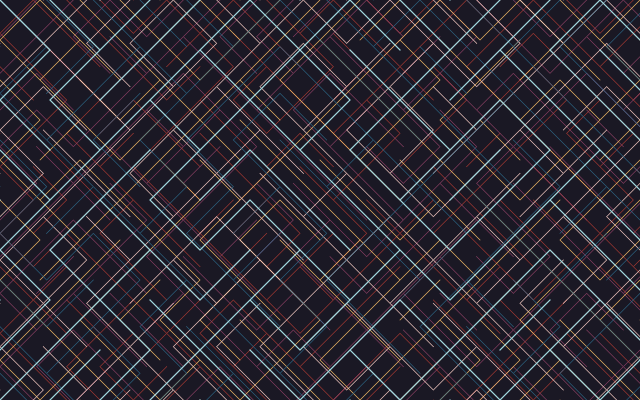
Give the GLSL for this pattern, as a Shadertoy shader.

```glsl
#define BACKGROUND vec3(0.102, 0.094, 0.141)
#define LAYERS 6
#define SMALLEST_CELL (1.0 / 12.0)
#define CELL_GROWTH (1.0 / 120.0)
#define FALLING_SHARE 0.56
#define THIN_LINE 0.0014
#define MEDIUM_LINE 0.0017
#define BOLD_LINE 0.0030

const vec3 LINE_COLORS[LAYERS] = vec3[LAYERS](
    vec3(0.74, 0.24, 0.20),   // red
    vec3(0.60, 0.27, 0.42),   // plum
    vec3(0.96, 0.74, 0.40),   // amber
    vec3(0.97, 0.80, 0.77),   // cream
    vec3(0.18, 0.44, 0.57),   // blue
    vec3(0.64, 0.86, 0.88));  // pale cyan

const float LINE_WIDTHS[LAYERS] = float[LAYERS](
    THIN_LINE, THIN_LINE, MEDIUM_LINE, MEDIUM_LINE, THIN_LINE, BOLD_LINE);

float hash(vec3 p)
{
    p = fract(p * vec3(0.1031, 0.1030, 0.0973));
    p += dot(p, p.yzx + 33.33);
    return fract((p.x + p.y) * p.z);
}

float segmentDistance(vec2 p, vec2 a, vec2 b)
{
    vec2 ab = b - a;
    return length(p - a - ab * clamp(dot(p - a, ab) / dot(ab, ab), 0.0, 1.0));
}

// Distance to a maze with one random diagonal per unit cell.
float mazeDistance(vec2 p, float seed)
{
    vec2 firstCell = floor(p - 0.5);
    float nearest = 1.0;

    // The four cells around the nearest corner, so that joints stay whole.
    for (int y = 0; y < 2; y++)
    for (int x = 0; x < 2; x++)
    {
        vec2 cell = firstCell + vec2(x, y);
        bool falling = hash(vec3(cell + 17.0, seed)) < FALLING_SHARE;
        vec2 start = falling ? vec2(0.0) : vec2(0.0, 1.0);
        nearest = min(nearest, segmentDistance(p - cell, start, 1.0 - start));
    }
    return nearest;
}

// Area of a unit square pixel on one side of a diagonal edge.
float diagonalArea(float t)
{
    t = clamp(t, -1.0, 1.0);
    return 0.5 + t - 0.5 * t * abs(t);
}

// Share of a pixel covered by a diagonal line of any width.
float lineCoverage(float d, float width, float pixel)
{
    float halfDiagonal = pixel * sqrt(0.5);
    return diagonalArea((d + 0.5 * width) / halfDiagonal)
         - diagonalArea((d - 0.5 * width) / halfDiagonal);
}

void mainImage(out vec4 fragColor, in vec2 fragCoord)
{
    // Canvas heights, measured from the upper left corner.
    float pixel = 1.0 / iResolution.y;
    vec2 p = vec2(fragCoord.x, iResolution.y - fragCoord.y) * pixel;

    // Stack the mazes from the finest to the coarsest.
    vec3 color = BACKGROUND;
    for (int i = 0; i < LAYERS; i++)
    {
        float cellSize = SMALLEST_CELL + float(i) * CELL_GROWTH;
        float d = mazeDistance(p / cellSize, float(i) * 31.7 + 5.3) * cellSize;
        color = mix(color, LINE_COLORS[i], lineCoverage(d, LINE_WIDTHS[i], pixel));
    }
    fragColor = vec4(color, 1.0);
}
```
